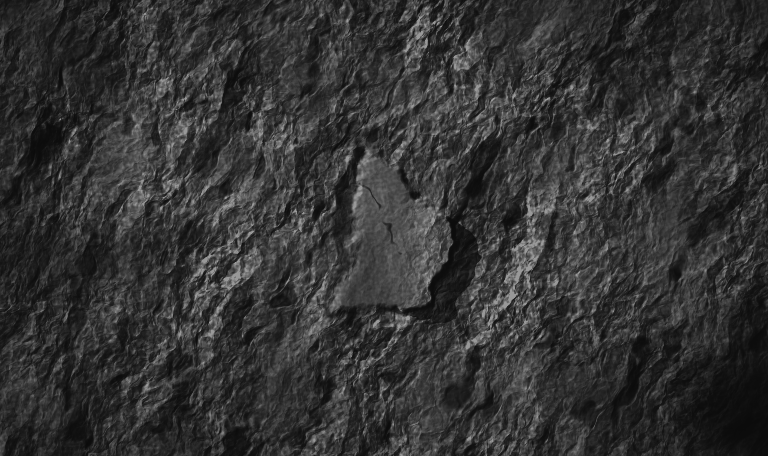
This texture is drawn by a WebGL 2 fragment shader. Its source:

```glsl
#version 300 es
precision highp float;
// Dark craggy rock wall with one smooth slab, lit low from the upper left.
// Folded gradient noise and scalloped chips form a height field, shaded by its
// slope towards the light, with marched shadows, ragged clefts and a vignette.
#define LIGHT vec2(-0.85, 0.53)
#define SUN_SLOPE 0.5
#define BULK_RELIEF 0.34
#define CHIP_RELIEF 0.5
#define FINE_RELIEF 0.55
#define CLEFT_DEPTH 0.006
#define SLAB_CENTER vec2(0.87, 0.47)
#define SLAB_HEIGHT 0.034
#define CONTRAST 0.72
#define BASE_TONE 0.195
#define FLOOR_TONE 0.042
uniform vec2 u_resolution;
out vec4 fragColor;

vec2 latticeGradient(vec2 cell) {
    vec3 h = fract(cell.xyx * 0.1031);
    h += dot(h, h.yzx + 33.33);
    float angle = 6.2832 * fract((h.x + h.y) * h.z);
    return vec2(cos(angle), sin(angle));
}
float noise(vec2 p) {
    vec2 i = floor(p), f = p - i, e = vec2(1.0, 0.0);
    vec2 w = f * f * f * (f * (f * 6.0 - 15.0) + 10.0);
    float a = dot(latticeGradient(i), f);
    float b = dot(latticeGradient(i + e), f - e);
    float c = dot(latticeGradient(i + e.yx), f - e.yx);
    float d = dot(latticeGradient(i + e.xx), f - e.xx);
    return mix(mix(a, b, w.x), mix(c, d, w.x), w.y);
}
// Bowls that meet in sharp ridges
float scallops(vec2 p) {
    float h = 4.0;
    for (int k = 0; k < 9; k++) {
        vec2 cell = floor(p) + vec2(k % 3 - 1, k / 3 - 1);
        vec2 d = p - cell - 0.5 - 0.42 * latticeGradient(cell);
        h = min(h, dot(d, d));
    }
    return h;
}
// Warped coordinates, stretched along the steep strike of the rock
vec2 strike(vec2 p) {
    p += 0.04 * vec2(noise(p * 5.0 + 7.3), noise(p * 5.0 + 41.7));
    p += 0.014 * vec2(noise(p * 23.0 + 3.1), noise(p * 23.0 + 19.4));
    vec2 along = vec2(0.46, 0.888);
    return vec2(dot(p, vec2(along.y, -along.x)) * 1.2, dot(p, along) * 0.75);
}
// Signed distance to the ragged slab outline
float slabDistance(vec2 p) {
    vec2 q = p - SLAB_CENTER;
    float d = max(dot(q, vec2(-0.987, 0.16)) - 0.1, dot(q, vec2(0.787, 0.616)) - 0.104);
    d = max(d, max(abs(q.y - 0.035) - 0.175, dot(q, vec2(0.94, -0.34)) - 0.122));
    return d + 0.035 * noise(p * 13.0) + 0.014 * noise(p * 34.0) + 0.005 * noise(p * 80.0);
}
float slabMask(float d) { return 1.0 - smoothstep(-0.014, 0.008, d); }
// Dark clefts: long ones with ragged sides and a scatter of short ones
float cleftMask(vec2 s) {
    float ragged = 0.4 * noise(s * 24.0) + 0.25 * noise(s * 55.0);
    float wide = noise(s * vec2(10.0, 4.6) + 12.6) + ragged;
    float small = noise(s * vec2(27.0, 13.0) + 5.9) + ragged;
    return max(smoothstep(0.24, 0.46, wide), 0.8 * smoothstep(0.28, 0.5, small));
}
// Thin broken fracture running down the slab
float fracture(vec2 p) {
    vec2 run = vec2(0.095, -0.15);
    vec2 q = p - vec2(0.79, 0.6) + 0.016 * noise(p * 17.0) + 0.008 * noise(p * 50.0);
    float t = clamp(dot(q, run) / dot(run, run), 0.0, 1.0);
    float line = 1.0 - smoothstep(0.0005, 0.004, length(q - run * t));
    return line * smoothstep(-0.4, 0.0, noise(p * 21.0));
}
// Large forms: folded ridges, clefts and the slab
float bulk(vec2 p) {
    vec2 s = strike(p);
    float h = -CLEFT_DEPTH * cleftMask(s), freq = 3.6;
    for (int i = 0; i < 5; i++) {
        float n = noise(s * freq + float(i) * 17.3);
        h += BULK_RELIEF / freq * mix(n, 0.25 - abs(n), i == 0 ? 0.2 : 0.65);
        freq *= 2.05;
    }
    float top = SLAB_HEIGHT + 0.3 * h - 0.2 * dot(p - SLAB_CENTER, LIGHT);
    return mix(h, top, slabMask(slabDistance(p)));
}
// Chips and grit, free of the strike so that no strands appear
float fine(vec2 p) {
    float h = 0.0, freq = 12.0;
    mat2 turn = mat2(0.8, 0.6, -0.6, 0.8);
    vec2 q = mix(p, strike(p), 0.6);
    q += 0.006 * vec2(noise(p * 57.0), noise(p * 57.0 + 8.8));
    for (int i = 0; i < 3; i++) {
        float fold = noise(q * freq * 4.2);
        h += CHIP_RELIEF / freq * scallops(q * freq) * (i == 1 ? -1.0 : 1.0);
        h += FINE_RELIEF / (freq * 4.2) * mix(fold, -abs(fold), 0.5);
        q = turn * q + 5.2;
        freq *= 1.9;
    }
    return h;
}
void main() {
    vec2 uv = gl_FragCoord.xy / u_resolution, p = gl_FragCoord.xy / u_resolution.y;
    float edge = slabDistance(p), slab = slabMask(edge), side = p.x - SLAB_CENTER.x;
    float rough = 0.95 + 1.2 * noise(p * 6.0 + 3.7);
    rough = mix(rough, 0.18, slab * (1.0 - 0.7 * smoothstep(0.0, 0.1, side)));
    // Slope facing the light
    float reach = 0.002, here = bulk(p), cover = 0.0;
    vec2 ahead = p + LIGHT * reach;
    float lit = (here - bulk(ahead) + rough * (fine(p) - fine(ahead))) / reach;
    lit /= 1.0 + (lit > 0.0 ? 0.4 : 0.16) * abs(lit);
    // Cast shadow, then clefts and the crevice by the slab
    for (int i = 1; i <= 6; i++) {
        float t = 0.0015 * float(i * (i + 1));
        cover = max(cover, bulk(p + LIGHT * t) - here - SUN_SLOPE * t);
    }
    float band = (edge - 0.014) / 0.011;
    float crevice = exp(-band * band) * (1.0 - smoothstep(-0.1, 0.0, side));
    float dark = max(crevice, cleftMask(strike(p)) * (1.0 - slab));
    // Mineral mottling
    float mottle = 0.5 * noise(p * 3.5 + 9.0) + 0.45 * noise(p * 8.0 + 31.0);
    mottle += rough * 0.55 * noise(p * 70.0) + (0.25 + 0.3 * rough) * noise(p * 140.0);
    float shade = BASE_TONE * exp(CONTRAST * lit + mottle + 0.15 * slab);
    shade *= (1.0 - 0.75 * smoothstep(0.0, 0.012, cover)) * (1.0 - 0.65 * dark);
    shade *= 1.0 - 0.6 * fracture(p) * slab;
    // Vignette, heaviest in the lower right
    float rim = smoothstep(0.2, 0.65, length((uv - 0.5) * vec2(1.0, 0.75)));
    float corner = 1.0 - smoothstep(0.04, 0.2, length(uv - vec2(1.0, 0.12)));
    shade *= mix(1.0, 0.4, rim) * (1.0 - 0.85 * corner);
    fragColor = vec4(vec3(min(FLOOR_TONE + shade, 0.6)), 1.0);
}
```
